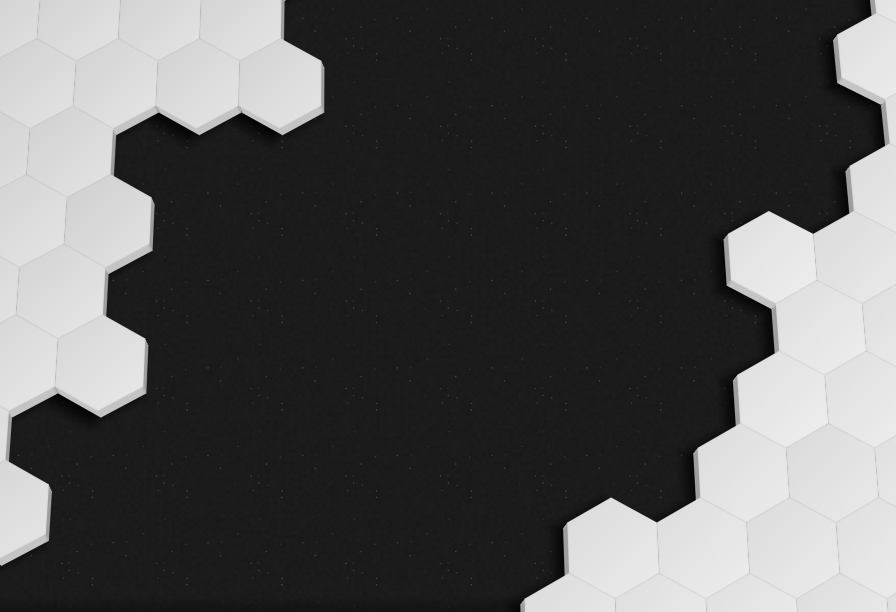
Reproduce this background procedurally as a Shadertoy shader.

```glsl
// Two clusters of raised white hexagonal tiles frame a dark, finely speckled floor.
// Each cluster is a hexagon lattice seen in mild perspective; the point is unwarped
// into lattice space, and distances give the faces, side walls and soft shadows.

struct Lattice {
    vec3 rows;   // first row height, row step, growth of the step
    vec2 left;   // column origin, drift per row
    vec2 pitch;  // tile width, growth per row
    vec2 wall;   // direction and depth of the visible side
    bool onLeft; // which side of the canvas it fills
};

const Lattice LEFT = Lattice(vec3(0.0266, 0.1084, 0.00095), vec2(-0.0029, -0.0097),
                             vec2(0.1321, 0.0023), vec2(0.005, 0.011), true);
const Lattice RIGHT = Lattice(vec3(0.0913, 0.1055, 0.00133), vec2(1.1690, 0.0076),
                              vec2(0.1350, 0.0017), vec2(-0.007, 0.009), false);
const vec2 SHADOW_SHIFT = vec2(-0.014, 0.014);
const float FLOOR_TONE = 0.105;

float hash(vec2 p) {
    return fract(sin(dot(p, vec2(127.1, 311.7))) * 43758.5);
}

vec2 gradientAt(vec2 cell) {
    float angle = 6.2832 * hash(cell);
    return vec2(cos(angle), sin(angle));
}

float gradientNoise(vec2 p) {
    vec2 i = floor(p), f = fract(p);
    vec2 w = f * f * f * (f * (f * 6.0 - 15.0) + 10.0);
    vec2 e = vec2(0.0, 1.0);
    float low = mix(dot(gradientAt(i), f), dot(gradientAt(i + e.yx), f - e.yx), w.x);
    float high = mix(dot(gradientAt(i + e), f - e), dot(gradientAt(i + 1.0), f - 1.0), w.x);
    return mix(low, high, w.y);
}

// Pointy-top hexagon of unit width
float hexDistance(vec2 q) {
    q = abs(q);
    return max(q.x, 0.5 * q.x + 0.866 * q.y) - 0.5;
}

// Stepped outline of each cluster
bool isOccupied(float col, float row, bool onLeft) {
    if (onLeft) return row < 7.5 && col < (row < 1.5 ? 3.5 : row < 5.5 ? 1.5 : 0.5);
    float first = row < 2.5 ? 2.0 : row < 6.5 ? 0.0 : -2.0;
    if (abs(row - 4.0) < 0.5) first = 1.0;
    return col > first - 0.5;
}

// Nearest tile: x = distance, yz = position inside the tile, w = random tone
vec4 nearestTile(vec2 p, Lattice lat) {
    float a = lat.rows.y, b = lat.rows.z;
    float v = (sqrt(a * a + 4.0 * b * (p.y - lat.rows.x)) - a) / (2.0 * b);
    float width = lat.pitch.x + lat.pitch.y * v;
    float u = (p.x - lat.left.x - lat.left.y * v) / width;
    vec4 best = vec4(9.0, 0.0, 0.0, 0.0);
    for (int j = -1; j <= 1; j++) {
        float row = floor(v + 0.5) + float(j);
        float x = u - 0.5 * mod(row, 2.0);
        for (int i = -1; i <= 1; i++) {
            float col = floor(x + 0.5) + float(i);
            vec2 q = vec2(x - col, (v - row) * 0.866);
            float d = hexDistance(q) * width;
            if (d < best.x && isOccupied(col, row, lat.onLeft))
                best = vec4(d, q, hash(vec2(col, row) + 17.0));
        }
    }
    return best;
}

float coverage(float d, float pixel) {
    return 1.0 - smoothstep(-0.7 * pixel, 0.7 * pixel, d);
}

// Grain and small bright flecks, repeating in blocks
float floorTone(vec2 p) {
    float grain = gradientNoise(p * 150.0) + 0.5 * gradientNoise(p * 45.0);
    vec2 grid = p * 84.0;
    vec2 cell = mod(floor(grid), vec2(13.0, 12.0));
    vec2 spot = 0.25 + 0.5 * vec2(hash(cell + 3.1), hash(cell + 8.7));
    float fleck = 1.0 - smoothstep(0.03, 0.17, length(fract(grid) - spot));
    fleck *= smoothstep(0.85, 1.0, hash(cell));
    float edge = smoothstep(1.0, 0.97, p.y);
    return (FLOOR_TONE + 0.014 * grain + 0.16 * fleck) * mix(0.75, 1.0, edge);
}

float addShadow(float tone, vec2 p, Lattice lat) {
    float d = nearestTile(p - SHADOW_SHIFT, lat).x;
    return tone * mix(0.12, 1.0, smoothstep(-0.016, 0.026, d));
}

float addTiles(float tone, vec2 p, Lattice lat, float baseTone, float pixel) {
    // Side walls: the face swept along the wall direction
    for (int i = 4; i >= 1; i--) {
        vec4 side = nearestTile(p - lat.wall * float(i) / 4.0, lat);
        vec2 q = abs(side.yz);
        float upright = smoothstep(-0.03, 0.03, q.x - 0.5 * q.x - 0.866 * q.y);
        tone = mix(tone, mix(0.77, 0.62, upright), coverage(side.x, pixel));
    }
    // Top faces with a slight slope of light and fine seams
    vec4 tile = nearestTile(p, lat);
    float face = baseTone + 0.024 * (tile.w - 0.5) + 0.03 * (tile.y + tile.z);
    face -= 0.025 * (1.0 - smoothstep(0.0, 0.003, -tile.x));
    return mix(tone, face, coverage(tile.x, pixel));
}

void mainImage(out vec4 fragColor, in vec2 fragCoord) {
    float pixel = 1.0 / iResolution.y;
    vec2 p = vec2(fragCoord.x, iResolution.y - fragCoord.y) * pixel; // y runs down
    float tone = floorTone(p);
    tone = addShadow(tone, p, LEFT);
    tone = addShadow(tone, p, RIGHT);
    tone = addTiles(tone, p, LEFT, 0.835 + 0.05 * p.x + 0.04 * p.y, pixel);
    tone = addTiles(tone, p, RIGHT, 0.895, pixel);
    fragColor = vec4(vec3(tone), 1.0);
}
```
